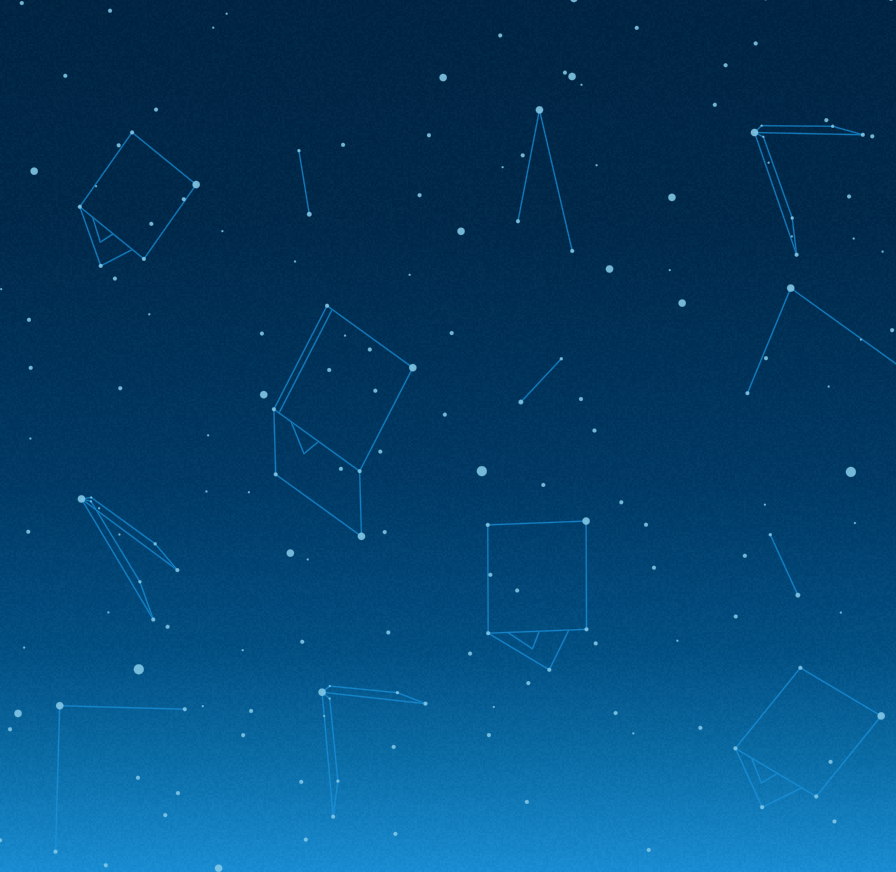
This background is drawn by a WebGL 2 fragment shader. Its source:

```glsl
#version 300 es
precision highp float;
// Night sky: a vertical blue gradient with fine grain, scattered round stars
// and thin constellations shaped like folded sheets, blades, forks and strokes.
// Stars and figures sit on jittered grids; all lengths are in canvas heights.

uniform vec2 u_resolution;
out vec4 fragColor;

const int STOPS = 6;
const float SKY_AT[STOPS] = float[](0.0, 0.25, 0.56, 0.745, 0.865, 1.0);
const vec3 SKY[STOPS] = vec3[](
  vec3(0.00, 0.145, 0.265), vec3(0.00, 0.16, 0.29), vec3(0.00, 0.23, 0.40),
  vec3(0.01, 0.31, 0.51), vec3(0.04, 0.42, 0.64), vec3(0.10, 0.55, 0.82));
const vec3 STAR_COLOR = vec3(0.52, 0.79, 0.91);
const vec3 LINE_COLOR = vec3(0.10, 0.57, 0.86);
const float STAR_ALPHA = 0.88;
const float LINE_ALPHA = 0.78;
const float GRAIN_ROWS = 498.0;
const float GRAIN_AMOUNT = 0.03;
const float STAR_ROWS = 12.0;
const float STAR_CHANCE = 0.8;
const float LINE_HALF = 0.0008;
const float SMALL = 0.0012, MEDIUM = 0.0023, LARGE = 0.0043, HUGE = 0.0058;
const float GRID = 4.0;        // figures per row and column
const float FIGURES_TOP = 0.1, FIGURES_SPAN = 0.86;

float pixel;                   // height of one pixel
float lineCover = 0.0, starCover = 0.0;

vec3 hash3(vec2 cell) {
  vec3 q = fract(cell.xyx * vec3(0.1031, 0.1030, 0.0973));
  q += dot(q, q.yxz + 33.33);
  return fract((q.xxy + q.yzz) * q.zyx);
}

vec2 direction(float angle) { return vec2(cos(angle), sin(angle)); }

float cover(float d) { return clamp(0.5 - d / (1.2 * pixel), 0.0, 1.0); }

void star(vec2 p, vec2 center, float radius) {
  starCover = max(starCover, cover(length(p - center) - radius));
}

void edge(vec2 p, vec2 a, vec2 b) {
  vec2 ab = b - a;
  float h = clamp(dot(p - a, ab) / dot(ab, ab), 0.0, 1.0);
  lineCover = max(lineCover, cover(length(p - a - ab * h) - LINE_HALF));
}

// Skewed sheet with a second leaf or a small triangular flap at its hinge
void sheet(vec2 p, vec3 r) {
  float size = mix(0.075, 0.125, r.x);
  float angle = mix(-0.9, 0.6, r.y);
  vec2 u = size * direction(angle);
  vec2 v = size * 1.1 * direction(angle + mix(1.35, 1.8, r.z));
  vec2 a = -0.5 * (u + v), b = a + u, c = b + v, d = a + v;
  edge(p, a, b); edge(p, b, c); edge(p, c, d); edge(p, d, a);
  star(p, a, MEDIUM); star(p, b, MEDIUM); star(p, c, LARGE); star(p, d, MEDIUM);
  vec2 tip = a + 0.62 * u - 0.36 * v;
  if (r.z > 0.7) {
    tip = a + 0.3 * u - 0.45 * v;
    edge(p, a, tip); edge(p, tip, tip + u); edge(p, tip + u, b);
    edge(p, a + 0.06 * u, d + 0.06 * u);
    star(p, tip + u, LARGE);
  } else {
    edge(p, a, tip); edge(p, tip, a + 0.82 * u);
  }
  vec2 notch = a + 0.45 * u - 0.16 * v;
  edge(p, a + 0.2 * u, notch); edge(p, notch, a + 0.52 * u);
  star(p, tip, MEDIUM);
}

// Two arms from one apex; a blade arm is a narrow doubled line
void fork(vec2 p, vec3 r, bool blade) {
  float axis = mix(-1.9, -0.4, r.x);
  float spread = mix(0.18, 0.85, r.y);
  vec2 apex = -0.07 * direction(axis);
  star(p, apex, LARGE);
  for (float side = -1.0; side < 2.0; side += 2.0) {
    vec2 arm = direction(axis + side * spread);
    vec2 across = vec2(-arm.y, arm.x);
    vec2 tip = apex + arm * mix(0.11, 0.17, fract(r.z + 0.3 * side));
    edge(p, apex, tip);
    star(p, tip, MEDIUM);
    if (blade) {
      vec2 root = apex + 0.008 * (arm + across);
      vec2 knot = mix(apex, tip, 0.72) + 0.009 * across;
      edge(p, apex, root); edge(p, root, knot); edge(p, knot, tip);
      star(p, root, SMALL); star(p, knot, MEDIUM * 0.8);
    }
  }
}

void stroke(vec2 p, vec3 r) {
  vec2 reach = mix(0.032, 0.05, r.x) * direction(mix(0.7, 2.1, r.y));
  edge(p, -reach, reach);
  star(p, -reach, MEDIUM * 1.2); star(p, reach, MEDIUM * 0.8);
}

void main() {
  vec2 uv = gl_FragCoord.xy / u_resolution.y;
  float aspect = u_resolution.x / u_resolution.y;
  pixel = 1.0 / u_resolution.y;

  // Sky gradient and grain
  float depth = 1.0 - uv.y;
  vec3 color = SKY[0];
  for (int i = 1; i < STOPS; i++)
    color = mix(color, SKY[i], clamp((depth - SKY_AT[i - 1]) / (SKY_AT[i] - SKY_AT[i - 1]), 0.0, 1.0));
  color += GRAIN_AMOUNT * (hash3(floor(uv * GRAIN_ROWS) + 7.0).x - 0.5);

  // Scattered stars
  for (int k = 0; k < 9; k++) {
    vec2 cell = floor(uv * STAR_ROWS) + vec2(k % 3 - 1, k / 3 - 1);
    vec3 place = hash3(cell + 31.0);
    float pick = hash3(cell + 83.0).x;
    float radius = pick < 0.33 ? SMALL : pick < 0.86 ? MEDIUM : pick < 0.98 ? LARGE : HUGE;
    if (place.z < STAR_CHANCE) star(uv, (cell + place.xy) / STAR_ROWS, radius);
  }

  // Constellations, cycling through the kinds with every fifth cell empty
  for (int i = 0; i < int(GRID * GRID); i++) {
    vec2 cell = vec2(i % int(GRID), i / int(GRID));
    vec2 slot = (cell + 0.5 + 0.3 * (hash3(cell + 47.0).xy - 0.5)) / GRID;
    vec2 p = uv - vec2(slot.x * aspect, 1.0 - FIGURES_TOP - FIGURES_SPAN * slot.y);
    vec3 shape = hash3(cell + 129.0);
    int kind = i % 5;
    if (kind == 0) sheet(p, shape);
    else if (kind == 1) stroke(p, shape);
    else if (kind < 4) fork(p, shape, kind == 3);
  }

  color = mix(color, LINE_COLOR, LINE_ALPHA * lineCover);
  color = mix(color, STAR_COLOR, STAR_ALPHA * starCover);
  fragColor = vec4(color, 1.0);
}
```
